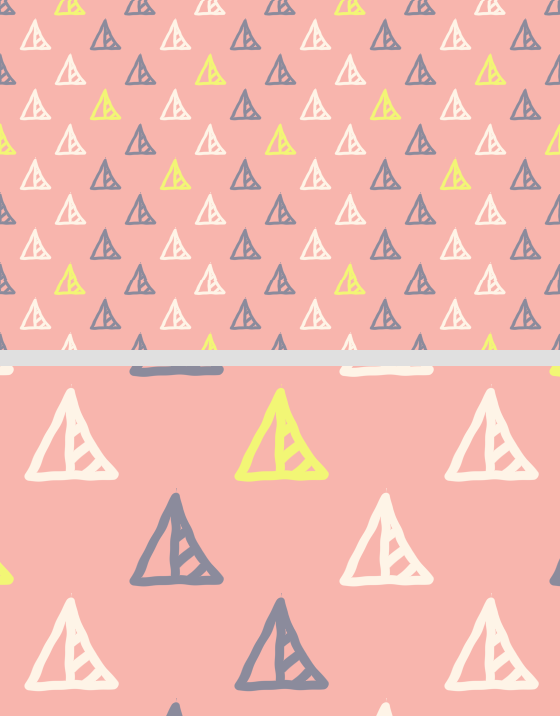
Top, the full canvas; bottom, a detail of the centre.
A WebGL 2 fragment shader for this pattern:

```glsl
#version 300 es
precision highp float;
// Staggered rows of hand-drawn half-hatched triangles on a flat ground.
// Each cell draws strokes as segment distances, with a concave right side
// and clipped diagonal hatching; layered sines make the lines uneven.

#define COLUMNS 8.0        // repeats across the canvas
#define ROW_STEP 0.499     // row spacing, in column widths
#define FIRST_APEX -0.2    // apex of the top row, measured downward
#define HEIGHT 0.39        // triangle height
#define HALF_STROKE 0.0215
#define HATCH_STEP 0.122   // vertical spacing of the hatching
#define WOBBLE 0.003
#define SEAM_SHIFT 0.01    // small sideways slip where the tile joins

uniform vec2 u_resolution;
out vec4 fragColor;

const vec3 PINK = vec3(0.973, 0.708, 0.679);
const vec3 CREAM = vec3(0.995, 0.955, 0.905);
const vec3 SLATE = vec3(0.545, 0.545, 0.612);
const vec3 YELLOW = vec3(0.95, 0.965, 0.46);

// Column of the yellow accent in each of eight rows; -1 means none.
const int ACCENT[8] = int[8](1, -1, 3, 1, 0, 2, -1, -1);

float segment(vec2 p, vec2 a, vec2 b) {
    vec2 ab = b - a;
    return length(p - a - ab * clamp(dot(p - a, ab) / dot(ab, ab), 0.0, 1.0));
}

// Horizontal position of the concave side at depth y below the apex.
float curveX(float y) {
    float t = y / HEIGHT;
    return t * (0.082 + 0.123 * t);
}

// Signed distance to the inked triangle; apex at zero, y downward.
float triangleInk(vec2 p) {
    p += WOBBLE * (sin(p.yx * vec2(29.0, 23.0) + vec2(0.4, 1.7))
                 + 0.5 * sin(p.yx * vec2(61.0, 53.0) + vec2(2.1, 0.3)));
    vec2 left = vec2(-0.2, HEIGHT + 0.006);
    vec2 right = vec2(curveX(HEIGHT), HEIGHT);

    // Outline and centre line
    float d = segment(p, vec2(0.0), left);
    d = min(d, segment(p, left, right));
    d = min(d, segment(p, vec2(0.0), vec2(-0.007, HEIGHT)));
    vec2 a = vec2(0.0);
    for (int i = 1; i <= 6; i++) {
        float y = HEIGHT * float(i) / 6.0;
        vec2 b = vec2(curveX(y), y);
        d = min(d, segment(p, a, b));
        a = b;
    }

    // Rising hatch lines, kept inside the right half
    float phase = (p.y + 0.9 * p.x - 0.2) / HATCH_STEP;
    float hatch = abs(phase - floor(phase + 0.5)) * HATCH_STEP / length(vec2(1.0, 0.9));
    float outside = max(max(-p.x, p.x - curveX(max(p.y, 0.0))), p.y - HEIGHT);
    return min(d - HALF_STROKE, max(hatch - HALF_STROKE, outside));
}

void main() {
    // Column-width units, measured down from the top edge
    float unit = COLUMNS / u_resolution.x;
    vec2 p = vec2(gl_FragCoord.x, u_resolution.y - gl_FragCoord.y) * unit;

    // Staggered cell lookup, with a margin above each apex
    float row = floor((p.y - FIRST_APEX + 0.045) / ROW_STEP);
    float stagger = 0.5 * mod(row, 2.0);
    float column = floor(p.x - stagger + 0.5);
    vec2 local = p - vec2(column + stagger + 0.004, FIRST_APEX + row * ROW_STEP);
    int r = int(row) & 7;
    int c = int(column) & 3;

    // The join of the tile crosses every eighth row
    if (r == 0) local.x += SEAM_SHIFT * step(0.208, local.y);

    // Alternating inks with sparse yellow accents
    vec3 ink = ((r + c) & 1) == 0 ? SLATE : CREAM;
    if (c == ACCENT[r]) ink = YELLOW;

    float coverage = 1.0 - smoothstep(-0.7 * unit, 0.7 * unit, triangleInk(local));
    fragColor = vec4(mix(PINK, ink, coverage), 1.0);
}
```
